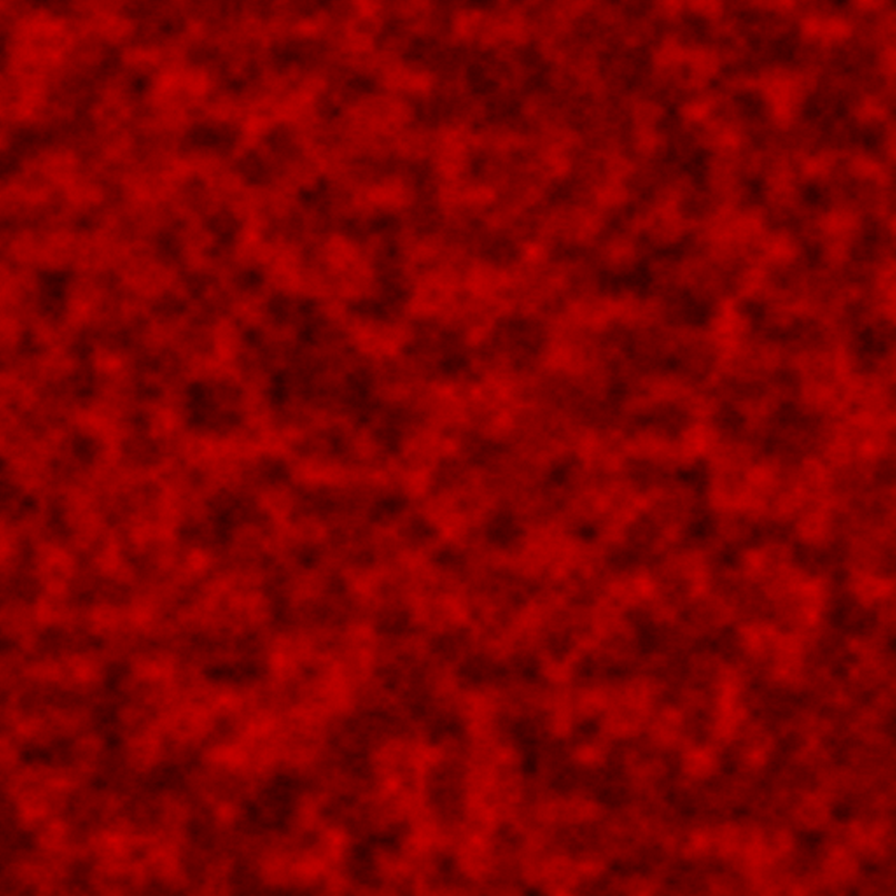
A WebGL 1 fragment shader for this texture:

```glsl
precision highp float;
// Mottled deep red cloth of soft dark and bright blotches.
// Fractal value noise on a square lattice, each octave twice as fine
// and half as strong, sets the brightness of a pure red.

uniform vec2 u_resolution;

const float CELLS = 32.0;          // coarsest lattice cells across the canvas
const int OCTAVES = 5;
const float GAIN = 0.5;            // strength of each octave against the last
const float MEAN_RED = 0.497;
const float CONTRAST = 0.76;
const vec2 OCTAVE_SHIFT = vec2(17.0, 41.0);
const vec3 RED = vec3(1.0, 0.0, 0.0);

float hash(vec2 p) {
  return fract(sin(dot(p, vec2(127.1, 311.7))) * 43758.5453);
}

// Smoothly interpolated lattice values, 0 to 1
float valueNoise(vec2 p) {
  vec2 cell = floor(p);
  vec2 f = fract(p);
  vec2 blend = f * f * (3.0 - 2.0 * f);
  float lower = mix(hash(cell), hash(cell + vec2(1.0, 0.0)), blend.x);
  float upper = mix(hash(cell + vec2(0.0, 1.0)), hash(cell + vec2(1.0, 1.0)), blend.x);
  return mix(lower, upper, blend.y);
}

// Sum of octaves, centred on zero
float fractalNoise(vec2 p) {
  float sum = 0.0;
  float amplitude = 0.5;
  for (int i = 0; i < OCTAVES; i++) {
    sum += amplitude * (valueNoise(p) - 0.5);
    p = p * 2.0 + OCTAVE_SHIFT;
    amplitude *= GAIN;
  }
  return sum;
}

void main() {
  vec2 uv = gl_FragCoord.xy / min(u_resolution.x, u_resolution.y);
  float brightness = MEAN_RED + CONTRAST * fractalNoise(uv * CELLS);
  gl_FragColor = vec4(RED * clamp(brightness, 0.0, 1.0), 1.0);
}
```
